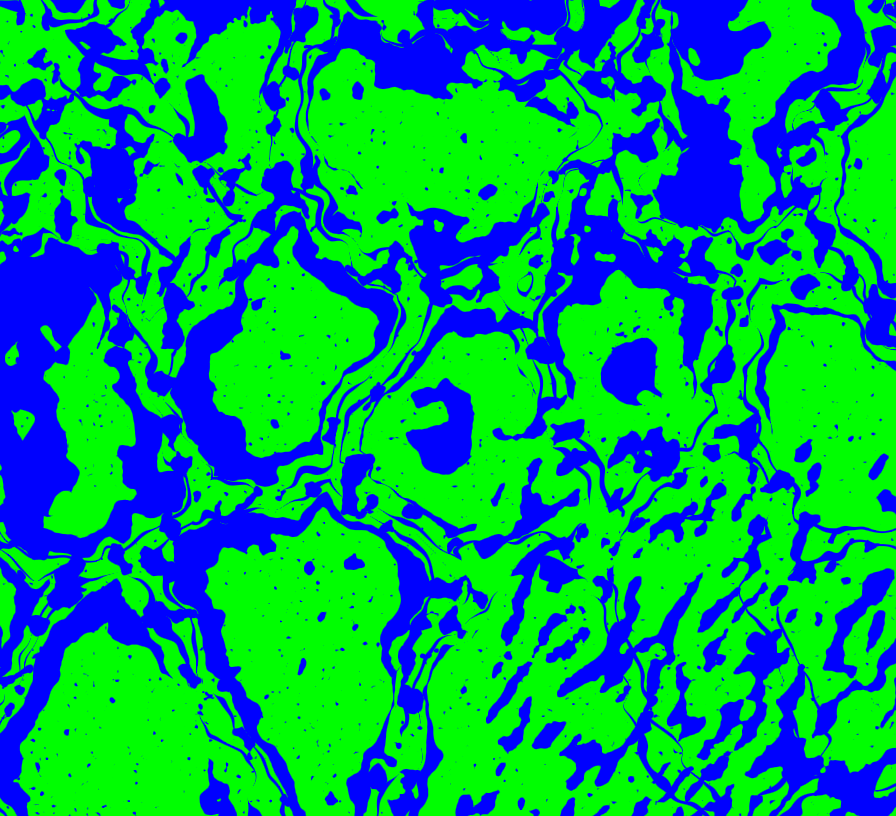
Write a Shadertoy shader that draws this texture.

```glsl
const vec3 GREEN = vec3(0.0, 0.995, 0.005);
const vec3 BLUE = vec3(0.0, 0.005, 0.995);

const vec2 GLAND_DENSITY = vec2(4.1, 3.0);  // glands per canvas height
const float WARP = 0.42;                    // bending of the gland outlines
const float ROUGHNESS = 0.05;               // raggedness of the gland outlines
const float WALL_INSET = 0.27;              // wall position inside a gland
const float WALL_WIDTH = 0.055;
const float WALL_VARIATION = 0.24;
const float LUMEN_CHANCE = 0.55;
const float FLECK_ANGLE = 0.92;             // radians from horizontal
const vec2 FLECK_SCALE = vec2(21.0, 46.0);  // along and across the fibres
const float FLECK_LEVEL_STROMA = 0.09;
const float FLECK_LEVEL_GLAND = 0.37;
const float SPECK_SCALE = 135.0;
const float SPECK_LEVEL = 0.43;

vec2 hash2(vec2 p) {
    vec3 a = fract(p.xyx * vec3(0.1031, 0.1030, 0.0973));
    a += dot(a, a.yzx + 33.33);
    return fract((a.xx + a.yz) * a.zy);
}

float cornerSlope(vec2 cell, vec2 corner, vec2 f) {
    return dot(hash2(cell + corner) * 2.0 - 1.0, f - corner);
}

float gradientNoise(vec2 p) {
    vec2 i = floor(p), f = fract(p);
    vec2 u = f * f * f * (f * (f * 6.0 - 15.0) + 10.0);
    float low = mix(cornerSlope(i, vec2(0, 0), f), cornerSlope(i, vec2(1, 0), f), u.x);
    float high = mix(cornerSlope(i, vec2(0, 1), f), cornerSlope(i, vec2(1, 1), f), u.x);
    return mix(low, high, u.y);
}

float fbm(vec2 p) {
    float sum = 0.0, amplitude = 1.0;
    for (int i = 0; i < 4; i++) {
        sum += amplitude * gradientNoise(p);
        p = mat2(1.6, 1.2, -1.2, 1.6) * p + 7.3;
        amplitude *= 0.5;
    }
    return sum;
}

// Offset from the nearest gland centre; returns the gap to the second nearest.
float glandCells(vec2 q, out vec2 offset, out vec2 id) {
    vec2 base = floor(q);
    float nearest = 9.0, second = 9.0;
    for (int y = -1; y <= 1; y++)
    for (int x = -1; x <= 1; x++) {
        vec2 cell = base + vec2(x, y);
        vec2 d = q - cell - 0.1 - 0.8 * hash2(cell + 41.0);
        float dist = length(d);
        if (dist < nearest) {
            second = nearest;
            nearest = dist;
            offset = d;
            id = cell;
        } else {
            second = min(second, dist);
        }
    }
    return second - nearest;
}

// Antialiased coverage of the area where the field is positive.
float ink(float field) {
    return clamp(0.5 + field / max(fwidth(field), 1e-5), 0.0, 1.0);
}

void mainImage(out vec4 fragColor, in vec2 fragCoord) {
    vec2 p = fragCoord / iResolution.y;
    float grain = gradientNoise(p * SPECK_SCALE);
    float ragged = gradientNoise(p * 58.0) + 0.4 * grain;

    // Warped gland layout
    vec2 q = p * GLAND_DENSITY + 3.0;
    q += WARP * vec2(fbm(p * 4.0 + 11.0), fbm(p * 4.0 + 29.0));
    q += ROUGHNESS * vec2(gradientNoise(p * 34.0), gradientNoise(p * 34.0 + 50.0));
    vec2 offset, id;
    float gap = glandCells(q, offset, id);
    vec2 traits = hash2(id + 87.0);

    // Fibrous field in the lower right corner
    float corner = min(p.x - 0.56, 0.43 - p.y) + 0.15 * fbm(p * 5.0 + 63.0);
    float fibrous = smoothstep(-0.06, 0.08, corner);
    float stroma = max(fibrous, smoothstep(0.34, 0.12, gap));

    // Broken gland walls of changing thickness
    float thickness = WALL_WIDTH + WALL_VARIATION * gradientNoise(p * 5.5 + 17.0)
                    + 0.06 * (traits.y - 0.5) - 0.2 * fibrous;
    float wall = thickness - abs(gap - WALL_INSET) + 0.035 * ragged;

    // Dark lumens, some pierced by round holes
    float radius = mix(0.16, 0.4, traits.y) * step(traits.x, LUMEN_CHANCE) - 0.4 * fibrous;
    float lumen = radius - length(offset * vec2(1.5, 1.0))
                + 0.22 * gradientNoise(p * 12.0 + 5.0) + 0.03 * ragged;
    float holes = 0.2 - gradientNoise(p * 21.0 + 71.0) + 0.05 * ragged;
    lumen = min(lumen, holes + 0.5 * step(traits.y, 0.45));

    // Thin strands between the glands
    float strandWidth = 0.012 + 0.06 * gradientNoise(p * 17.0 + 3.0);
    float strand = strandWidth - abs(gap - 0.1 + 0.14 * gradientNoise(p * 9.0 + 37.0));

    // Slanted flecks, dense in the stroma and sparse in the glands
    float c = cos(FLECK_ANGLE), s = sin(FLECK_ANGLE);
    vec2 along = mat2(c, -s, s, c) * (p + 0.03 * gradientNoise(p * 7.0 + 91.0));
    float slanted = gradientNoise(along * FLECK_SCALE);
    float rounded = gradientNoise(p * 31.0 + 13.0);
    float fleck = mix(rounded, slanted, 0.25 + 0.65 * fibrous) * 1.15
                + 0.22 * ragged + 0.25 * gradientNoise(p * 8.0 + 23.0)
                - mix(FLECK_LEVEL_GLAND, FLECK_LEVEL_STROMA, stroma);

    float blue = max(max(ink(wall), ink(lumen)), max(ink(strand), ink(fleck)));
    blue = max(blue, ink(grain - SPECK_LEVEL));
    fragColor = vec4(mix(GREEN, BLUE, blue), 1.0);
}
```
